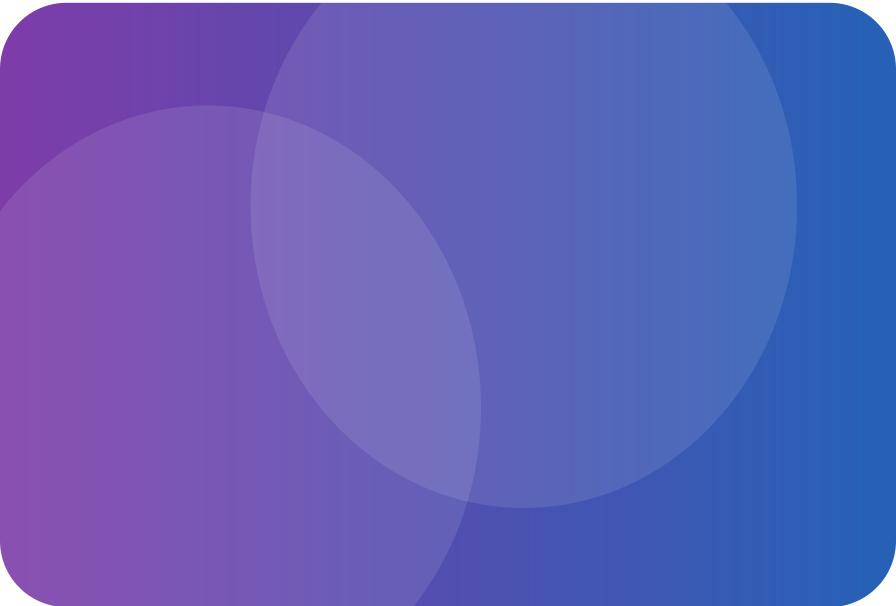
This background is drawn by a WebGL 2 fragment shader. Its source:

```glsl
#version 300 es
precision highp float;
// A rounded card with a violet to blue gradient and two translucent, overlapping ellipses.

uniform vec2 u_resolution;
out vec4 fragColor;

// Lengths are in canvas widths, measured from the lower left.
const vec3 PAPER = vec3(1.0);
const vec3 VIOLET = vec3(0.488, 0.238, 0.662);
const vec3 BLUE = vec3(0.148, 0.382, 0.714);
const vec3 VEIL = vec3(1.0);
const float VEIL_ALPHA = 0.1;
const vec2 GRADIENT_SPAN = vec2(0.02, 0.98);

const vec2 CARD_CENTER = vec2(0.5, 0.336);
const vec2 CARD_HALF = vec2(0.5, 0.3372);
const float CARD_RADIUS = 0.074;

const vec2 UPPER_CENTER = vec2(0.5846, 0.4466);
const vec2 LOWER_CENTER = vec2(0.2318, 0.2214);
const vec2 ELLIPSE_RADII = vec2(0.305, 0.3372);

float roundedBoxDistance(vec2 p, vec2 halfSize, float radius) {
    vec2 q = abs(p) - halfSize + radius;
    return length(max(q, 0.0)) + min(max(q.x, q.y), 0.0) - radius;
}

// First-order distance, accurate near the outline.
float ellipseDistance(vec2 p, vec2 radii) {
    float level = length(p / radii);
    float slope = length(p / (radii * radii));
    return level * (level - 1.0) / max(slope, 1e-4);
}

// Coverage of a shape with an edge one pixel wide.
float coverage(float dist, float pixel) {
    return clamp(0.5 - dist / pixel, 0.0, 1.0);
}

void main() {
    float pixel = 1.0 / u_resolution.x;
    vec2 p = gl_FragCoord.xy * pixel;

    // Horizontal gradient
    float blend = (p.x - GRADIENT_SPAN.x) / (GRADIENT_SPAN.y - GRADIENT_SPAN.x);
    vec3 color = mix(VIOLET, BLUE, clamp(blend, 0.0, 1.0));

    // Translucent ellipses, brighter where they overlap
    float upper = coverage(ellipseDistance(p - UPPER_CENTER, ELLIPSE_RADII), pixel);
    float lower = coverage(ellipseDistance(p - LOWER_CENTER, ELLIPSE_RADII), pixel);
    color = mix(color, VEIL, VEIL_ALPHA * upper);
    color = mix(color, VEIL, VEIL_ALPHA * lower);

    // Rounded card on plain paper
    float card = coverage(roundedBoxDistance(p - CARD_CENTER, CARD_HALF, CARD_RADIUS), pixel);
    fragColor = vec4(mix(PAPER, color, card), 1.0);
}
```
